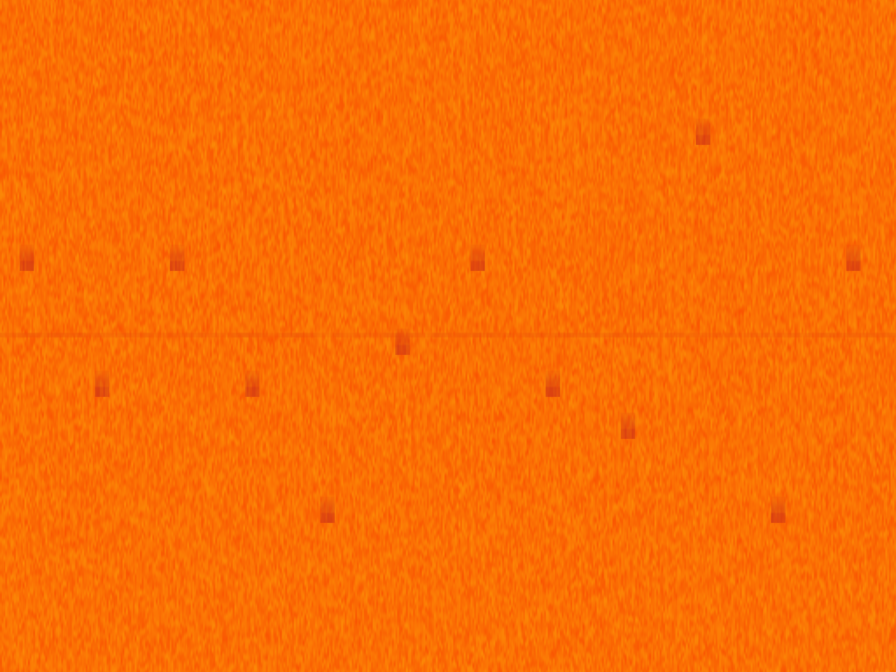
This texture is drawn by a Shadertoy shader. Its source:

```glsl
// Orange woven cloth with fine upright grain, scattered dark tabs and a faint middle seam.

const float THREADS = 384.0;                     // threads per canvas height
const vec3 DEEP_ORANGE = vec3(0.980, 0.325, 0.008);
const vec3 LIGHT_ORANGE = vec3(0.985, 0.545, 0.025);
const vec3 TAB_RED = vec3(0.84, 0.23, 0.07);
const vec3 SEAM_RED = vec3(0.93, 0.31, 0.03);
const float TAB_COUNT = 12.0;
const vec2 TAB_PITCH = vec2(42.93, 24.0);
const vec2 TAB_ORIGIN = vec2(15.4, 20.7);
const vec2 TAB_HALF_SIZE = vec2(4.1, 7.5);

float hash(vec2 p) {
    return fract(sin(dot(p, vec2(127.1, 311.7))) * 43758.5453);
}

// Smooth noise along one thread, shifted so that threads do not line up
float threadNoise(float thread, float y) {
    y += 7.0 * hash(vec2(thread, 3.7));
    float cell = floor(y);
    float t = smoothstep(0.0, 1.0, y - cell);
    return mix(hash(vec2(thread, cell)), hash(vec2(thread, cell + 1.0)), t);
}

// Upright streaks; size is the streak width and length in threads
float streaks(vec2 p, vec2 size) {
    vec2 q = (p - vec2(0.5, 0.0)) / size;
    float thread = floor(q.x);
    float t = smoothstep(0.0, 1.0, q.x - thread);
    return mix(threadNoise(thread, q.y), threadNoise(thread + 1.0, q.y), t);
}

// Soft-edged box coverage around the origin
float box(vec2 p, vec2 halfSize, float blur) {
    vec2 edge = smoothstep(-blur, blur, halfSize - abs(p));
    return edge.x * edge.y;
}

// Tab: pale ragged top, darker foot
float tab(vec2 p, vec2 halfSize, float grain) {
    float body = box(p, halfSize, 0.5);
    float foot = 1.0 - smoothstep(-2.6, -1.0, p.y);
    float fade = 1.0 - smoothstep(2.0, 9.0, p.y + 3.0 * grain);
    return body * mix(0.12 + 0.38 * fade, 0.74, foot) * (0.72 + 0.5 * grain);
}

void mainImage(out vec4 fragColor, in vec2 fragCoord) {
    vec2 p = fragCoord / iResolution.y * THREADS;

    // Cloth grain
    float fine = streaks(p, vec2(1.0, 3.2));
    float coarse = streaks(p, vec2(1.6, 4.5));
    vec3 color = mix(DEEP_ORANGE, LIGHT_ORANGE, mix(fine, coarse, 0.4));

    // Broken seam across the middle
    float seam = box(vec2(0.0, p.y - 192.5), vec2(1.0, 1.3), 0.7);
    float dashes = streaks(p, vec2(3.5, 60.0));
    color = mix(color, SEAM_RED, seam * (0.1 + 0.45 * dashes));

    // One tab per column, on a random row
    float stripes = streaks(p, vec2(1.0, 12.0));
    for (float i = 0.0; i < TAB_COUNT; i++) {
        float row = 2.0 + floor(12.0 * hash(vec2(i, 5.3)));
        vec2 center = TAB_ORIGIN + TAB_PITCH * vec2(i, row);
        color = mix(color, TAB_RED, tab(p - center, TAB_HALF_SIZE, stripes));
    }

    fragColor = vec4(color, 1.0);
}
```
